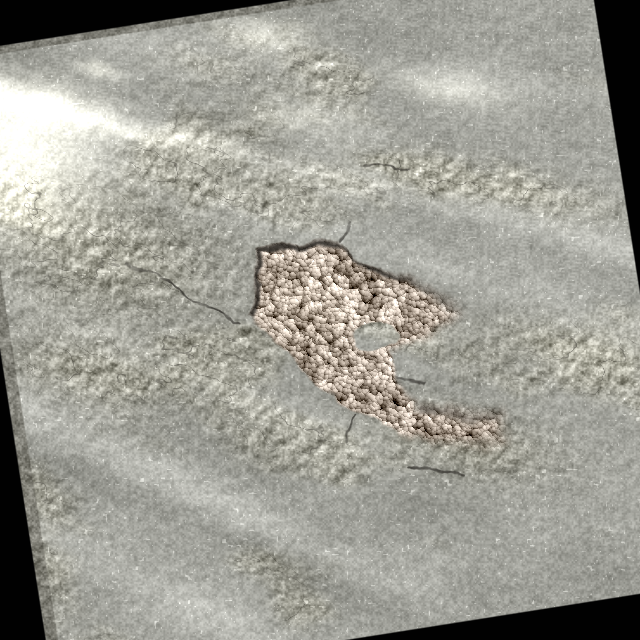
A WebGL 2 fragment shader for this texture:

```glsl
#version 300 es
precision highp float;
// Worn asphalt with a gravel pothole, on a tilted sheet over black.
// Bands and glows add up to the light; the hole is a noisy polygon
// filled with cellular stones; cracks are segments and noise ridges.
uniform vec2 u_resolution;
out vec4 fragColor;

const float TILT = 0.156, GRAIN = 0.3, CRACK_WIDTH = 0.0022;
const vec4 SHEET = vec4(0.0707, -0.084, 1.072, 0.917); // left, bottom, right, top
const vec2 BORDER = vec2(0.019, 0.012);
const vec3 ASPHALT = vec3(0.628, 0.63, 0.602), SUN = vec3(1, 0.99, 0.93);
const vec3 GRAVEL = vec3(0.6, 0.545, 0.49), CREVICE = vec3(0.16, 0.15, 0.135);
const vec3 DULL = vec3(0.46, 0.455, 0.42), BLACK = vec3(0.005);
const vec2 RIM_SHADOW = vec2(-0.007, 0.01);
const vec4 SLAB = vec4(0.589, 0.477, 0.036, 0.024); // center, radii
// Bands: height at x = 0, fall, half width, strength
const vec4 BANDS[] = vec4[](
  vec4(0.855, 0.25, 0.022, 0.11), vec4(0.544, 0.43, 0.03, 0.08),
  vec4(0.373, 0.46, 0.03, 0.09), vec4(0.208, 0.53, 0.04, 0.08),
  vec4(0.958, 0.11, 0.025, 0.05), vec4(0.786, 0.3, 0.028, 0.06),
  vec4(0.314, 0.43, 0.025, -0.05));
// Glows and broken ground: center, radii
const vec4 GLOWS[] = vec4[](
  vec4(0.03, 0.75, 0.13, 0.085), vec4(0.06, 0.835, 0.12, 0.04),
  vec4(0.22, 0.79, 0.12, 0.018), vec4(0.42, 0.947, 0.07, 0.022),
  vec4(0.155, 0.89, 0.035, 0.01), vec4(0.7, 0.86, 0.09, 0.025),
  vec4(0.47, 0.815, 0.08, 0.025), vec4(0.03, 0.66, 0.08, 0.04),
  vec4(0.8, 0.7, 0.18, 0.03), vec4(0.92, 0.455, 0.13, 0.035));
const float POWER[] = float[](0.4, 0.28, 0.18, 0.22, 0.24, 0.18, 0.15, 0.16, 0.07, 0.09);
const vec4 ROUGH[] = vec4[](
  vec4(0.17, 0.6, 0.2, 0.1), vec4(0.14, 0.42, 0.14, 0.05), vec4(0.78, 0.71, 0.17, 0.03),
  vec4(0.9, 0.45, 0.14, 0.04), vec4(0.72, 0.31, 0.14, 0.05), vec4(0.61, 0.747, 0.05, 0.018));
// Cracks: start, end
const vec4 CRACKS[] = vec4[](
  vec4(0.525, 0.618, 0.542, 0.65), vec4(0.195, 0.585, 0.25, 0.56),
  vec4(0.25, 0.56, 0.38, 0.49), vec4(0.575, 0.745, 0.64, 0.74),
  vec4(0.597, 0.447, 0.615, 0.405), vec4(0.62, 0.415, 0.67, 0.395),
  vec4(0.66, 0.36, 0.77, 0.345), vec4(0.645, 0.265, 0.72, 0.26),
  vec4(0.535, 0.31, 0.555, 0.35));
const vec2 RIM[] = vec2[](
  vec2(0.401, 0.609), vec2(0.449, 0.622), vec2(0.521, 0.616), vec2(0.573, 0.583),
  vec2(0.638, 0.565), vec2(0.716, 0.512), vec2(0.664, 0.473), vec2(0.605, 0.447),
  vec2(0.651, 0.362), vec2(0.781, 0.349), vec2(0.781, 0.31), vec2(0.677, 0.303),
  vec2(0.547, 0.362), vec2(0.462, 0.434), vec2(0.391, 0.505));

float hash(vec2 p) { return fract(sin(dot(p, vec2(127.1, 311.7))) * 43758.5); }
float noise(vec2 p) {
  vec2 i = floor(p), f = fract(p);
  f *= f * (3.0 - 2.0 * f);
  return mix(mix(hash(i), hash(i + vec2(1, 0)), f.x),
             mix(hash(i + vec2(0, 1)), hash(i + 1.0), f.x), f.y);
}
float fbm(vec2 p) {
  float sum = 0.0, amp = 0.53;
  for (int i = 0; i < 4; i++, amp *= 0.5) { sum += amp * noise(p); p = p * 2.03 + 17.3; }
  return sum;
}
mat2 rotation(float a) { return mat2(cos(a), -sin(a), sin(a), cos(a)); }
float below(float edge, float soft, float x) { return 1.0 - smoothstep(edge - soft, edge + soft, x); }
float blob(vec2 p, vec4 e) {
  vec2 d = rotation(-0.2) * (p - e.xy) / e.zw;
  return exp(-dot(d, d));
}
float segment(vec2 p, vec2 a, vec2 b) {
  vec2 w = p - a, e = b - a;
  return length(w - e * clamp(dot(w, e) / dot(e, e), 0.0, 1.0));
}
// Signed distance to the hole, negative inside
float hole(vec2 p) {
  float d = 9.0, side = 1.0;
  for (int i = 0; i < 15; i++) {
    vec2 a = RIM[i], b = RIM[(i + 1) % 15], e = b - a, w = p - a;
    d = min(d, segment(p, a, b));
    bvec3 c = bvec3(p.y >= a.y, p.y < b.y, e.x * w.y > e.y * w.x);
    if (all(c) || all(not(c))) side = -side;
  }
  return side * d;
}
// Lit round stones with dark gaps
float stones(vec2 p) {
  vec3 best = vec3(9, 9, 0); // offset to the nearest stone, its tone
  for (int k = 0; k < 9; k++) {
    vec2 c = floor(p) + vec2(k % 3 - 1, k / 3 - 1), d = p - c - vec2(hash(c), hash(c + 41.0));
    if (length(d) < length(best.xy)) best = vec3(d, hash(c + 7.0));
  }
  return 0.35 * best.z - 0.05 + dot(best.xy, vec2(0.2, 0.32)) - 0.45 * dot(best.xy, best.xy);
}

void main() {
  vec2 p = gl_FragCoord.xy / u_resolution, road = rotation(-0.32) * p * vec2(1, 1.8);
  vec2 warped = p + 0.026 * (vec2(fbm(p * 30.0), fbm(p * 30.0 + 60.0)) - 0.5);
  float aa = 1.0 / u_resolution.y;
  // Broad light and broken ground
  float light = 0.15 * (fbm(road * 7.0) - 0.5), glow = 0.0;
  float rough = 0.8 * smoothstep(0.5, 0.75, fbm(road * 5.0 + 9.0));
  for (int i = 0; i < 7; i++) {
    vec4 b = BANDS[i];
    float d = (warped.y - b.x + b.y * p.x) / b.z;
    light += b.w * exp(-d * d) * (b.y > 0.4 ? below(0.62, 0.18, p.x) : 1.0);
  }
  for (int i = 0; i < 10; i++) glow += POWER[i] * blob(warped, GLOWS[i]);
  for (int i = 0; i < 6; i++) rough += blob(warped, ROUGH[i]);
  rough = min(rough, 1.0);
  // Grain, relief and pale chips
  float grain = 0.6 * noise(p * 370.0) + 0.4 * noise(p * 170.0) - 0.5;
  float relief = fbm(p * 65.0) - fbm(p * 65.0 + vec2(-0.25, 0.4));
  vec3 color = ASPHALT + light + glow * SUN + rough * vec3(0.015, 0.008, -0.015);
  color += GRAIN * grain * (0.7 + 0.5 * rough) + relief * (0.12 + 0.55 * rough);
  color += 0.16 * smoothstep(0.87, 0.97, noise(p * 210.0 + 31.0));
  // Cracks
  float crack = 0.45 * rough * below(0.009, 0.009, abs(fbm(road * 15.0 + 3.0) - 0.5));
  for (int i = 0; i < 9; i++)
    crack = max(crack, 0.8 * below(CRACK_WIDTH, aa, segment(warped, CRACKS[i].xy, CRACKS[i].zw)));
  color = mix(color, CREVICE, crack * (0.4 + 0.6 * noise(p * 90.0)));
  // Pothole, rim shadow and the slab left inside
  float fade = mix(0.004, 0.022, smoothstep(0.58, 0.75, p.x));
  float slab = below(1.0, 0.1, length((warped - SLAB.xy) / SLAB.zw));
  float inside = below(0.0, fade, hole(warped)) * (1.0 - slab);
  vec3 gravel = GRAVEL + 0.85 * stones(warped * 75.0) + 0.6 * stones(p * 160.0) + 0.25 * grain;
  gravel += 0.3 * (fbm(p * 18.0) - 0.5) + 0.1 * SUN * blob(p, vec4(0.49, 0.52, 0.1, 0.08));
  color = mix(color, gravel, inside);
  float shadow = inside * smoothstep(-0.003, 0.005, hole(warped + RIM_SHADOW));
  color = mix(color, CREVICE, shadow * (0.3 + 0.55 * below(0.66, 0.06, p.x)));
  // Tilted sheet, dull border strips, black surround
  vec2 s = rotation(TILT) * p, low = s - SHEET.xy, high = SHEET.zw - s;
  float strip = max(below(BORDER.x, aa, low.x), below(BORDER.y, aa, high.y));
  color = mix(color, DULL + 0.3 * (grain + relief), 0.8 * strip);
  color = mix(color, BLACK, below(0.0, aa, min(min(low.x, low.y), min(high.x, high.y))));
  fragColor = vec4(clamp(color, 0.0, 1.0), 1);
}
```
